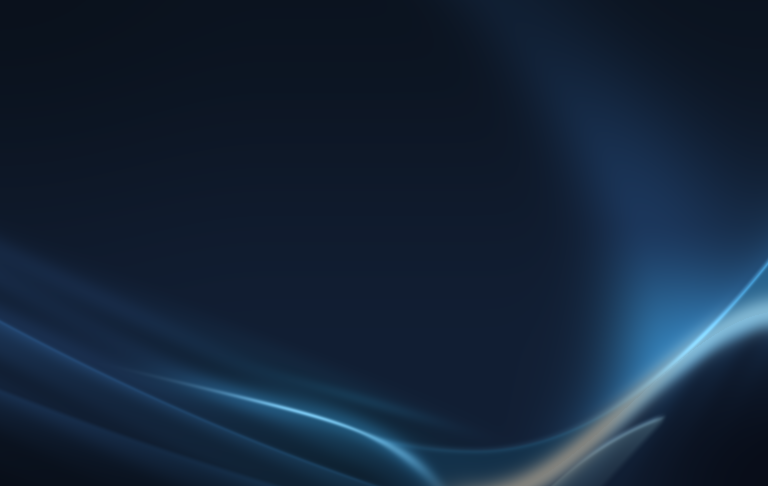
Write a Shadertoy shader that draws this background.

```glsl
// Soft-sided line: brightness by distance from its centre
float strand(float d, float width) {
    return exp(-d * d / (width * width));
}

// Sheet that starts crisply at d = 0 and fades with depth
float sheet(float d, float edge, float depth) {
    return smoothstep(-edge, edge, d) * exp(-max(d, 0.0) / depth);
}

vec3 backdrop(vec2 p) {
    vec3 night = mix(vec3(0.068, 0.118, 0.200), vec3(0.043, 0.075, 0.122), smoothstep(0.25, 1.05, p.y));
    night *= 1.0 - 0.12 * smoothstep(0.35, 0.0, p.x) * p.y;
    float corner = length((p - vec2(1.03, 0.0)) * vec2(1.3, 1.0));
    return mix(vec3(0.030, 0.050, 0.095), night, smoothstep(0.05, 0.42, corner));
}

// Wide beam dropping from the top towards the ribbon
vec3 beam(vec2 p, float aboveCrest) {
    float h = p.y - 0.3;
    float d = p.x - (0.865 - 0.44 * h * h);
    float width = d < 0.0 ? 0.075 : 0.13;
    float glow = strand(d, width) * smoothstep(-0.04, 0.03, aboveCrest);
    vec3 tint = mix(vec3(0.10, 0.29, 0.39), vec3(0.045, 0.105, 0.175), smoothstep(0.27, 0.55, p.y));
    tint = mix(tint, vec3(0.020, 0.045, 0.075), smoothstep(0.55, 1.0, p.y));
    return tint * glow;
}

// Layered veils sweeping down from the left
vec3 leftVeils(vec2 p, vec3 col) {
    float x = p.x;
    float d = 0.516 - 0.72 * x + 0.12 * x * x - p.y;
    float reach = 1.0 - smoothstep(0.42, 0.72, x);
    float folds = 0.86 + 0.10 * sin(d * 42.0 + x * 5.0) + 0.06 * sin(d * 85.0 - x * 9.0);
    vec3 tint = mix(vec3(0.105, 0.195, 0.325), vec3(0.085, 0.235, 0.335), smoothstep(0.1, 0.5, x));
    col = mix(col, tint * folds, 0.85 * smoothstep(-0.05, 0.08, d) * reach);

    // Dark lower corner with two faint sheets over it
    float shade = smoothstep(0.36, 0.0, p.y + 0.42 * x);
    col = mix(col, vec3(0.025, 0.043, 0.075), 0.9 * shade);
    float upper = 0.340 - 0.85 * x + 0.32 * x * x - p.y;
    float lower = 0.198 - 0.62 * x + 0.20 * x * x - p.y;
    col += vec3(0.035, 0.085, 0.125) * (sheet(upper, 0.004, 0.045) + 0.5 * strand(upper, 0.005)) * reach;
    col += vec3(0.025, 0.060, 0.095) * sheet(lower, 0.007, 0.045) * reach;
    return col;
}

// Bright filament that thins out and curls into the bottom edge
vec3 filament(vec2 p) {
    float t = p.x - 0.195;
    float d = p.y - (0.228 - 0.38 * t - 29.0 * pow(max(t, 0.0), 6.0));
    float along = smoothstep(0.12, 0.38, p.x) * (1.0 - smoothstep(0.52, 0.60, p.x));
    float peak = strand(p.x - 0.40, 0.09);
    float steep = 1.0 + 12.0 * smoothstep(0.46, 0.58, p.x) * 0.25;
    vec3 light = vec3(0.06, 0.17, 0.23) * strand(d, 0.028) * along;
    light += vec3(0.34, 0.43, 0.45) * strand(d, 0.0045 * steep) * along * (0.40 + 0.60 * peak);
    float echo = p.y - (0.215 - 0.46 * (p.x - 0.39));
    return light + vec3(0.02, 0.07, 0.09) * strand(echo, 0.014) * strand(p.x - 0.47, 0.10);
}

// Folded ribbon rising to the right
vec3 ribbon(vec2 p, float crest, vec3 col) {
    float x = p.x;
    float core = -0.025 + 0.385 * smoothstep(0.62, 1.02, x);
    float above = p.y - core;
    float underCrest = smoothstep(-0.004, 0.004, crest - p.y);

    // Translucent body between the crest and the core
    float body = underCrest * smoothstep(-0.05, 0.01, above) * smoothstep(0.46, 0.58, x);
    vec3 water = mix(vec3(0.075, 0.20, 0.30), vec3(0.17, 0.43, 0.61), smoothstep(0.66, 0.92, x));
    col = mix(col, water, 0.85 * body);

    // Glow below the core, with slanted rays
    float below = max(-above, 0.0);
    float rays = 0.75 + 0.25 * sin((x - 0.35 * p.y) * 95.0) * sin((x - 0.35 * p.y) * 41.0);
    col += vec3(0.06, 0.17, 0.26) * rays * exp(-below / 0.065) * step(above, 0.0) * smoothstep(0.62, 0.85, x);

    // Lower fold ending in a pointed tip
    float back = 0.870 - x;
    float foldTop = 0.146 - 0.5 * back - 3.0 * back * back - p.y;
    float foldBase = p.y - (0.146 - 1.72 * back);
    float fold = smoothstep(-0.004, 0.005, foldTop) * smoothstep(-0.012, 0.012, foldBase) * smoothstep(0.0, 0.01, back);
    col = mix(col, vec3(0.29, 0.40, 0.46), 0.65 * fold * exp(-max(foldTop, 0.0) / 0.07));
    col += vec3(0.16, 0.20, 0.21) * strand(foldTop, 0.006) * smoothstep(0.0, 0.02, back) * smoothstep(0.15, 0.08, back);

    // Warm core below, pale blue above
    vec3 pale = mix(vec3(0.58, 0.56, 0.52), vec3(0.56, 0.77, 0.87), smoothstep(0.76, 0.93, x));
    float start = smoothstep(0.53, 0.66, x);
    col = mix(col, pale, 0.85 * strand(above, 0.034) * start);

    // Fine highlight along the crest
    float rim = smoothstep(0.46, 0.52, x) * (0.25 + 0.75 * smoothstep(0.82, 0.95, x));
    return col + vec3(0.12, 0.25, 0.31) * strand(p.y - crest, 0.007) * rim;
}

void mainImage(out vec4 fragColor, in vec2 fragCoord) {
    vec2 p = fragCoord / iResolution.xy;
    float t = p.x - 0.62;
    float crest = 0.073 + (t < 0.0 ? 1.4 * t * t : 2.845 * t * t - 0.43 * t * t * t);
    float aboveCrest = p.y - crest;

    vec3 col = backdrop(p) + beam(p, aboveCrest);
    col = leftVeils(p, col);
    col += vec3(0.06, 0.16, 0.23) * exp(-max(aboveCrest, 0.0) / 0.09)
         * smoothstep(-0.01, 0.01, aboveCrest) * smoothstep(0.64, 0.92, p.x);
    col = ribbon(p, crest, col) + filament(p);
    fragColor = vec4(clamp(col, 0.0, 1.0), 1.0);
}
```
